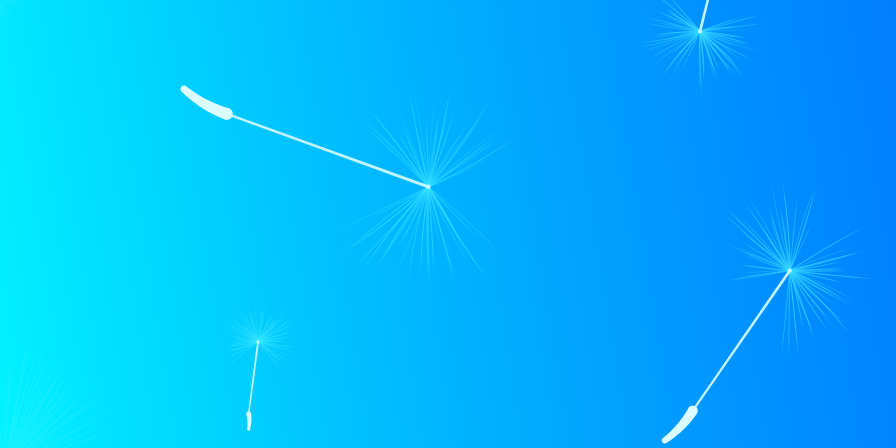
A WebGL 2 fragment shader for this background:

```glsl
#version 300 es
precision highp float;
uniform vec2 u_resolution;
out vec4 fragColor;

float hash(float n) {
    n = fract(n * 0.1031);
    n *= n + 33.33;
    n *= n + n;
    return fract(n);
}

// Capsule whose radius goes from ra at a to rb at b
float taperedCapsule(vec2 p, vec2 a, vec2 b, float ra, float rb) {
    vec2 ab = b - a;
    float h = clamp(dot(p - a, ab) / dot(ab, ab), 0.0, 1.0);
    return length(p - a - ab * h) - mix(ra, rb, h);
}

float coverage(float d) {
    return clamp(0.5 - d * u_resolution.y, 0.0, 1.0);
}

// Two opposing fans of fine curved hairs; fans holds their central angles in degrees
float hairs(vec2 q, vec2 fans, float spread, float reach, float seed) {
    if (length(q) > reach * 1.15) return 0.0;
    float clear = 1.0;
    const int COUNT = 52;
    for (int i = 0; i < COUNT; i++) {
        float id = float(i) + seed * 71.0;
        float slot = (float(i / 2) + hash(id + 0.3)) / float(COUNT / 2) * 2.0 - 1.0;
        slot *= mix(0.75, 1.0, abs(slot));
        float angle = radians((i % 2 == 0 ? fans.x : fans.y) + slot * spread);
        vec2 dir = vec2(cos(angle), sin(angle));
        float size = reach * mix(0.55, 1.0, hash(id + 17.7));
        float t = dot(q, dir) / size;
        float bend = (hash(id + 41.1) - 0.5) * 0.22 * size;
        float d = abs(dot(q, vec2(-dir.y, dir.x)) - bend * t * t);
        float line = coverage(d - mix(0.0016, 0.0007, clamp(t, 0.0, 1.0)));
        float ends = smoothstep(-0.01, 0.03, t) * (1.0 - smoothstep(0.7, 1.0, t));
        clear *= 1.0 - line * ends * mix(0.25, 0.7, hash(id + 5.9));
    }
    return 1.0 - clear;
}

// A whole floating seed: hairs at the hub, stalk to the neck, body to the tip
void drawSeed(inout vec3 color, vec2 p, vec2 hub, vec2 neck, vec2 tip, float thick,
              vec2 fans, float spread, float reach, float seed) {
    float stalkRadius = 0.0013 + 0.15 * thick;
    color = mix(color, vec3(0.24, 0.91, 1.0), 0.85 * hairs(p - hub, fans, spread, reach, seed));
    float stalk = taperedCapsule(p, hub, neck, stalkRadius, stalkRadius * 0.8);
    stalk = min(stalk, length(p - hub) - stalkRadius * 1.5);
    color = mix(color, vec3(0.76, 0.96, 1.0), coverage(stalk));

    // The body sags a little between its ends
    vec2 axis = tip - neck;
    float h = clamp(dot(p - neck, axis) / dot(axis, axis), 0.0, 1.0);
    vec2 sag = vec2(-axis.y, axis.x) * 0.2 * h * (1.0 - h);
    float body = taperedCapsule(p - sag, neck, tip, thick, thick * 0.6);
    color = mix(color, vec3(0.86, 0.99, 0.99), coverage(body));
}

void main() {
    vec2 p = gl_FragCoord.xy / u_resolution.y;
    p.x *= 2.0 * u_resolution.y / u_resolution.x;

    // Cyan to blue sky, slightly tilted
    float s = p.x * 0.5 + 0.08 * (p.y - 0.5);
    vec3 color = vec3(0.004, 0.93 - 0.52 * s + 0.10 * s * s, 1.0);

    // Seeds in the air
    drawSeed(color, p, vec2(0.956, 0.583), vec2(0.506, 0.746), vec2(0.411, 0.801), 0.0135,
             vec2(78.0, 262.0), 60.0, 0.265, 1.0);
    drawSeed(color, p, vec2(1.763, 0.396), vec2(1.546, 0.083), vec2(1.484, 0.017), 0.0115,
             vec2(128.0, -32.0), 66.0, 0.215, 2.0);
    drawSeed(color, p, vec2(1.5625, 0.930), vec2(1.60, 1.08), vec2(1.62, 1.16), 0.0115,
             vec2(185.0, -36.0), 62.0, 0.155, 3.0);
    drawSeed(color, p, vec2(0.576, 0.237), vec2(0.555, 0.076), vec2(0.555, 0.042), 0.0055,
             vec2(150.0, 15.0), 68.0, 0.10, 4.0);

    // Faint hairs entering at the left corners
    float corners = hairs(p - vec2(0.01, -0.05), vec2(66.0, 48.0), 34.0, 0.36, 5.0) * 0.35
                  + hairs(p - vec2(-0.05, 1.04), vec2(-30.0, -45.0), 25.0, 0.13, 6.0) * 0.3;
    color = mix(color, vec3(0.35, 0.95, 0.98), corners);

    fragColor = vec4(color, 1.0);
}
```
